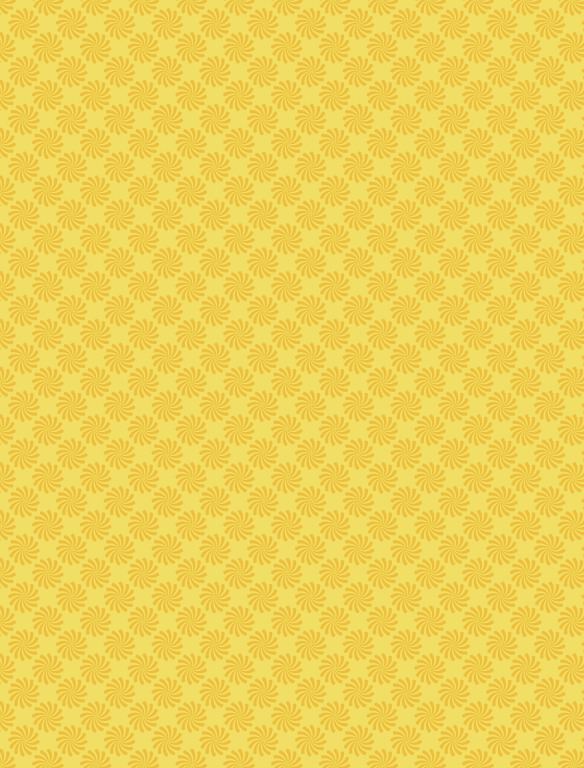
Write a WebGL 2 fragment shader that draws this pattern.

```glsl
#version 300 es
precision highp float;
// Yellow ground covered with small amber pinwheels on a staggered grid.
// Each pinwheel folds the angle into twelve sectors, twisted with radius,
// and joins a tapering curved wedge to a round tip.
uniform vec2 u_resolution;
out vec4 fragColor;

const float ARMS = 12.0;
const float TWIST = 0.8;

// Signed angle to the nearest arm axis
float foldAngle(float angle) {
    float sector = 6.2831853 / ARMS;
    return (fract(angle / sector) - 0.5) * sector;
}

// Signed distance to a pinwheel of radius 1
float pinwheel(vec2 p) {
    float r = length(p);
    float angle = r > 0.0 ? atan(p.y, p.x) : 0.0;
    float tipRadius = 0.89;

    // Curved wedge, with its width measured across the slanted arm
    float slant = inversesqrt(1.0 + TWIST * TWIST * r * r);
    float wedge = r * (abs(foldAngle(angle - TWIST * r)) - 0.152) * slant;
    wedge = max(wedge, r - tipRadius);

    // Rounded end of the arm
    float tipAngle = foldAngle(angle - TWIST * tipRadius);
    vec2 tipPoint = r * vec2(cos(tipAngle), sin(tipAngle));
    float tip = length(tipPoint - vec2(tipRadius, 0.0)) - 0.111;
    return min(wedge, tip);
}

void main() {
    // Grid anchored at the top left corner, about sixteen repeats down
    float repeats = 16.07;
    vec2 p = (gl_FragCoord.xy - vec2(0.0, u_resolution.y)) / u_resolution.y * repeats;

    // Nearest centre of the two interleaved square grids
    vec2 corner = fract(p + 0.5) - 0.5;
    vec2 middle = fract(p) - 0.5;
    vec2 local = dot(corner, corner) < dot(middle, middle) ? corner : middle;

    // Smooth edge one pixel wide
    float radius = 0.33;
    float pixel = repeats / (u_resolution.y * radius);
    float cover = clamp(0.5 - pinwheel(local / radius) / pixel, 0.0, 1.0);

    vec3 ground = vec3(0.94, 0.874, 0.392);
    vec3 amber = vec3(0.93, 0.75, 0.235);
    fragColor = vec4(mix(ground, amber, cover), 1.0);
}
```
